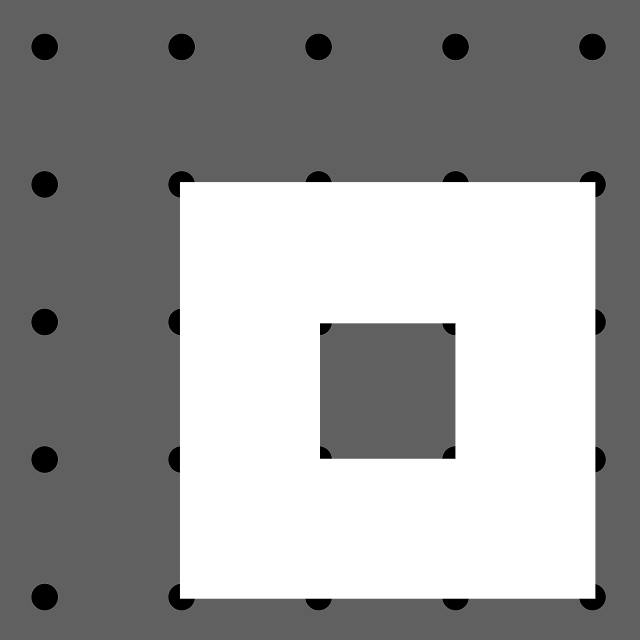
Write a Shadertoy shader that draws this background.

```glsl
// A grey board with a five by five lattice of rimmed black dots, partly covered
// by a white square frame. The dots come from the distance to the nearest lattice
// point, the frame from one box distance cut out of another.

const vec3 BOARD_GREY = vec3(0.378);
const vec3 RIM_GREY = vec3(0.56);
const vec3 DOT_BLACK = vec3(0.0);
const vec3 FRAME_WHITE = vec3(1.0);

// Signed distance to the box between two corners
float boxDistance(vec2 p, vec2 lowCorner, vec2 highCorner) {
    vec2 d = abs(p - 0.5 * (lowCorner + highCorner)) - 0.5 * (highCorner - lowCorner);
    return length(max(d, 0.0)) + min(max(d.x, d.y), 0.0);
}

// Distance to the nearest point of a finite lattice
float latticeDistance(vec2 p, vec2 firstPoint, vec2 spacing, vec2 lastIndex) {
    vec2 index = clamp(round((p - firstPoint) / spacing), vec2(0.0), lastIndex);
    return length(p - firstPoint - index * spacing);
}

// Coverage of a shape, smoothed over one pixel
float coverage(float signedDistance, float pixel) {
    return clamp(0.5 - signedDistance / pixel, 0.0, 1.0);
}

void mainImage(out vec4 fragColor, in vec2 fragCoord) {
    vec2 p = fragCoord / iResolution.xy;
    float pixel = 1.0 / min(iResolution.x, iResolution.y);

    // Dots with a thin pale rim
    float dotDistance = latticeDistance(p, vec2(0.0698, 0.0671), vec2(0.2140, 0.2149), vec2(4.0));
    vec3 color = mix(BOARD_GREY, RIM_GREY, coverage(dotDistance - 0.0215, pixel));
    color = mix(color, DOT_BLACK, coverage(dotDistance - 0.0209, pixel));

    // Frame: outer square minus the window
    float outer = boxDistance(p, vec2(0.2812, 0.0645), vec2(0.9303, 0.7155));
    float window = boxDistance(p, vec2(0.5, 0.2832), vec2(0.7116, 0.4948));
    color = mix(color, FRAME_WHITE, coverage(max(outer, -window), pixel));

    fragColor = vec4(color, 1.0);
}
```
